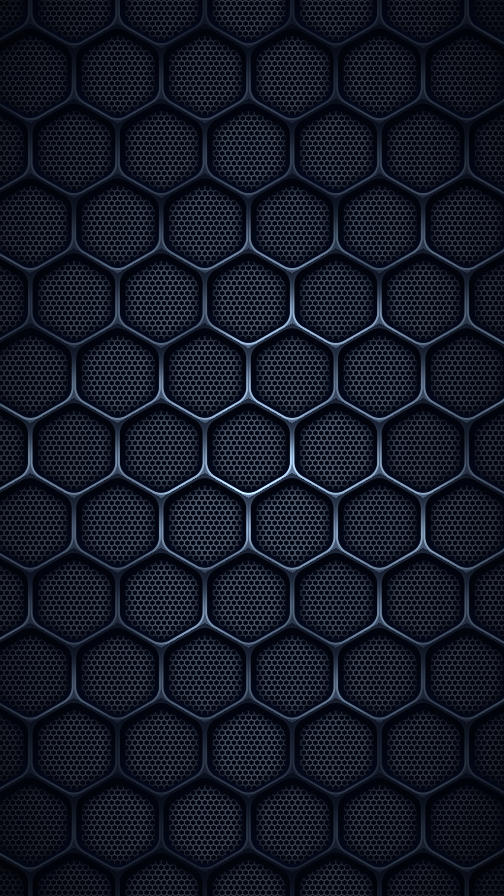
Reproduce this pattern procedurally as a WebGL 1 fragment shader.

```glsl
precision highp float;
// A steel honeycomb grille with rounded openings over a fine hexagonal mesh.
// Two nested hex lattices give the cells; rounded hexagon distances give the
// frame, lit lower lips and recessed floor, under a soft glow at mid height.

uniform vec2 u_resolution;

#define PITCH 0.1732         // cell spacing, in canvas widths
#define ROW_SQUEEZE 1.009    // rows sit slightly closer than regular
#define OPENING 0.474        // opening inradius, in cell spacings
#define ROUNDING 0.19        // corner radius of the opening
#define FLOOR_INSET 0.055    // width of the dark inner wall
#define FLOOR_SHIFT vec2(0.008, -0.026)
#define MESH_COUNT 15.0      // mesh holes per cell spacing
#define MESH_WIDTH 0.115     // half width of a mesh wire, in holes
#define LIP_WIDTH 0.011      // half width of the lit lip
#define WEAR 0.45            // uneven brightness of the frame
#define STEEL vec3(0.27, 0.325, 0.38)
#define SHADOW vec3(0.008, 0.024, 0.075)

float hash(vec2 p) {
  vec3 h = fract(vec3(p.xyx) * 0.1031);
  h += dot(h, h.yzx + 33.33);
  return fract((h.x + h.y) * h.z);
}

float valueNoise(vec2 p) {
  vec2 i = floor(p);
  vec2 f = fract(p);
  f = f * f * (3.0 - 2.0 * f);
  float low = mix(hash(i), hash(i + vec2(1.0, 0.0)), f.x);
  float high = mix(hash(i + vec2(0.0, 1.0)), hash(i + 1.0), f.x);
  return mix(low, high, f.y);
}

// Offset from the centre of the nearest cell in a pointy-top hex lattice.
vec2 hexLocal(vec2 p) {
  vec2 s = vec2(1.0, 1.7320508);
  vec2 a = mod(p + 0.5 * s, s) - 0.5 * s;
  vec2 b = mod(p, s) - 0.5 * s;
  return dot(a, a) < dot(b, b) ? a : b;
}

// Signed distance to a rounded pointy-top hexagon of inradius r.
float roundedHex(vec2 p, float r, float corner) {
  vec2 k = vec2(-0.8660254, 0.5);
  float inner = r - corner;
  p = abs(p.yx);
  p -= 2.0 * min(dot(k, p), 0.0) * k;
  p -= vec2(clamp(p.x, -0.57735 * inner, 0.57735 * inner), inner);
  return length(p) * sign(p.y) - corner;
}

// Antialiased coverage of the mesh wires.
float meshWire(vec2 p, float pixel) {
  vec2 m = abs(hexLocal(p));
  float edge = 0.5 - max(m.x, dot(m, vec2(0.5, 0.8660254)));
  return 1.0 - smoothstep(MESH_WIDTH - 0.5 * pixel, MESH_WIDTH + 0.5 * pixel, edge);
}

void main() {
  vec2 canvas = gl_FragCoord.xy / u_resolution - 0.5;
  vec2 p = (gl_FragCoord.xy - 0.5 * u_resolution) / (u_resolution.x * PITCH);
  p = (p + vec2(0.04, 0.0)) * vec2(1.0, ROW_SQUEEZE);
  float pixel = 1.0 / (u_resolution.x * PITCH);

  vec2 q = hexLocal(p);
  vec2 cell = floor((p - q) * vec2(2.0, 1.1547005) + 0.5);
  float up = q.y / max(length(q), 0.001);
  float opening = roundedHex(q, OPENING, ROUNDING);
  float floorEdge = roundedHex(q - FLOOR_SHIFT, OPENING - FLOOR_INSET, ROUNDING);

  // Light: a bright band for the frame, a wider falloff for the mesh.
  float band = canvas.y + 0.02;
  float frameLight = 0.26 + 0.84 * exp(-15.0 * band * band - 2.5 * canvas.x * canvas.x);
  float meshLight = 1.08 - 1.1 * canvas.y * canvas.y - 1.7 * canvas.x * canvas.x;
  float wear = 1.0 + WEAR * (valueNoise(p * 1.4 + 40.0) - 0.5) * 2.0;

  // Recessed floor with its mesh, shaded towards the inner wall.
  float wire = meshWire(p * MESH_COUNT, pixel * MESH_COUNT);
  float depth = smoothstep(0.02, -0.13, floorEdge);
  float cellTone = 0.92 + 0.16 * hash(cell + 60.0);
  vec3 wireColor = vec3(0.29, 0.335, 0.395) * meshLight * cellTone;
  vec3 floorColor = mix(SHADOW, wireColor, wire * mix(0.4, 1.0, depth));
  float floorMask = smoothstep(pixel, -pixel, floorEdge);
  vec3 wallColor = SHADOW * mix(1.6, 0.7, smoothstep(-0.8, 0.3, up));
  vec3 color = mix(wallColor, floorColor, floorMask);

  // Frame: the upper side of each opening falls into shade.
  float shade = mix(1.0, 0.36, smoothstep(-0.3, 0.65, up));
  vec3 frameColor = SHADOW + STEEL * frameLight * shade * wear;
  float frameMask = smoothstep(-0.6 * pixel, 0.6 * pixel, opening);
  color = mix(color, frameColor, frameMask);

  // Lit lip along the lower and side rims.
  float lipDistance = abs(opening - LIP_WIDTH) - LIP_WIDTH;
  float lip = smoothstep(0.6 * pixel, -0.6 * pixel, lipDistance);
  lip *= mix(1.0, 0.08, smoothstep(-0.45, 0.5, up));
  color += vec3(0.27, 0.30, 0.31) * lip * frameLight * wear;

  // Corners sink gently into the dark.
  color *= 1.0 - 0.7 * dot(canvas, canvas);
  gl_FragColor = vec4(color, 1.0);
}
```
